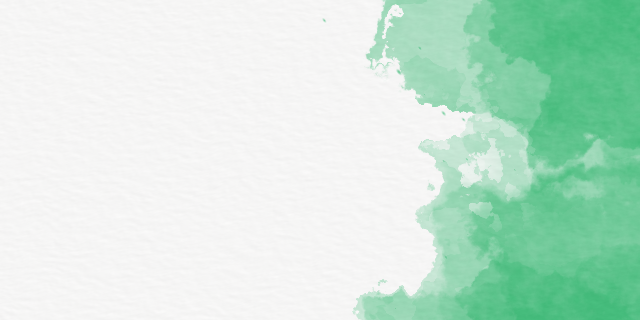
Write a WebGL 1 fragment shader that draws this background.

```glsl
precision highp float;
// Green watercolour bleeding in from the right over textured white paper.
// Washes are warped distance fields glazed over one another: each one multiplies
// the light left by the last. Cellular drops and embossed noise add the detail.

uniform vec2 u_resolution;

const vec3 PAPER = vec3(0.963, 0.962, 0.960);
const vec3 PIGMENT = vec3(0.27, 0.735, 0.485);
const float WARP = 0.16;          // broad wandering of the wash outlines
const float FRAY = 0.095;         // fine raggedness of the wash outlines
const float RIM_WIDTH = 0.010;    // dried pigment line along each outline
const float RIM_GAIN = 0.20;
const float GRAIN = 0.036;        // relief of the paper
const float GRANULATION = 0.26;   // uneven pigment inside the washes
const float BLOOM = 0.16;         // strength of the crisp inner patches
const float DROP_CELL = 0.075;
const float DROP_SHARE = 0.26;

float hash(vec2 p) {
  vec3 q = fract(vec3(p.xyx) * 0.1031);
  q += dot(q, q.yzx + 33.33);
  return fract((q.x + q.y) * q.z);
}

float noise(vec2 p) {
  vec2 i = floor(p), f = fract(p);
  f = f * f * (3.0 - 2.0 * f);
  return mix(mix(hash(i), hash(i + vec2(1.0, 0.0)), f.x),
             mix(hash(i + vec2(0.0, 1.0)), hash(i + 1.0), f.x), f.y);
}

// Layered noise centred on zero
float fbm(vec2 p) {
  float sum = 0.0, gain = 0.5;
  for (int i = 0; i < 5; i++) {
    sum += gain * (noise(p) - 0.5);
    p = mat2(1.6, 1.2, -1.2, 1.6) * p + 7.3;
    gain *= 0.52;
  }
  return sum;
}

float segment(vec2 p, vec2 a, vec2 b) {
  vec2 ab = b - a;
  return length(p - a - ab * clamp(dot(p - a, ab) / dot(ab, ab), 0.0, 1.0));
}

float ellipse(vec2 p, vec2 centre, vec2 radius) {
  return (1.0 - length((p - centre) / radius)) * min(radius.x, radius.y);
}

// Light passed by one wash; d is positive inside it
float wash(float d, float soft, float amount) {
  float rim = 1.0 + RIM_GAIN * exp(-max(d, 0.0) / RIM_WIDTH);
  return 1.0 - amount * rim * smoothstep(-soft, soft, d);
}

// Left limit of the paint at height y
float shore(float y) {
  return 1.13 + 0.12 * smoothstep(0.0, 0.09, y) + 0.09 * smoothstep(0.07, 0.13, y)
    + 0.03 * smoothstep(0.13, 0.24, y) - 0.04 * smoothstep(0.28, 0.34, y)
    + 0.15 * smoothstep(0.50, 0.55, y) - 0.18 * smoothstep(0.65, 0.69, y)
    - 0.12 * smoothstep(0.69, 0.90, y);
}

// Small tilted drops, one at most per cell, sparser away from the paint
float splatter(vec2 p, float pixel) {
  vec2 cell = floor(p / DROP_CELL);
  vec2 centre = (cell + 0.25 + 0.5 * vec2(hash(cell + 3.1), hash(cell + 8.7))) * DROP_CELL;
  float size = mix(0.002, 0.007, pow(hash(cell + 5.3), 2.0));
  float share = DROP_SHARE * smoothstep(-0.26, -0.04, centre.x - shore(centre.y));
  vec2 q = p - centre;
  float d = length(vec2(q.x + 0.5 * q.y, 0.75 * q.y)) - size;
  return step(hash(cell + 1.9), share) * (1.0 - smoothstep(-pixel, pixel, d));
}

float pigmentDensity(vec2 p, float pixel) {
  float crisp = max(0.004, pixel);
  vec2 warp = vec2(fbm(p * 7.0), fbm(p * 7.0 + 31.0));
  vec2 q = p + WARP * warp + FRAY * vec2(fbm(p * 24.0), fbm(p * 24.0 + 17.0));
  float x = q.x, y = q.y;
  float inland = x - shore(y);

  // Pale ground and the upper lobe
  float light = wash(inland, crisp, 0.27);
  light *= wash(min(inland, y - 0.66 + 0.4 * max(x - 1.5, 0.0)), 0.012, 0.24);

  // Upper right: a middle tone, then the deep one
  float middle = x - 1.49 - 0.19 * (1.0 - smoothstep(0.52, 0.70, y));
  light *= wash(min(middle, y - 0.42), 0.010, 0.38);
  float deepLeft = x - 1.54 - 0.13 * (1.0 - smoothstep(0.70, 0.95, y));
  float deepBase = y - 0.49 - 0.07 * smoothstep(1.75, 2.0, x);
  light *= wash(min(deepLeft, deepBase), 0.012, 0.60);
  light *= wash(min(x - 1.70, y - 0.62), 0.10, 0.35);

  // Lower right: broad middle tone, deeper pools and the bottom fringe
  float lowerTop = 0.38 + 0.25 * clamp(x - 1.5, 0.0, 0.35) - y;
  float lowerLeft = x - 1.50 - 0.10 * (1.0 - smoothstep(0.10, 0.28, y));
  light *= wash(min(x - 1.39, lowerTop + 0.03), 0.020, 0.28);
  light *= wash(min(lowerLeft, lowerTop), 0.020, 0.56);
  light *= wash(min(inland - 0.03, 0.08 - y), 0.015, 0.32);
  light *= wash(ellipse(q, vec2(1.67, 0.05), vec2(0.24, 0.10)), 0.008, 0.48);
  light *= wash(ellipse(q, vec2(1.95, 0.10), vec2(0.14, 0.13)), 0.012, 0.40);

  // Crisp patches where later water pooled
  float pool = fbm(p * vec2(5.0, 7.0) + 1.2 * warp + 11.0);
  light *= mix(1.0, wash(pool - 0.03, 0.012, BLOOM), smoothstep(0.0, 0.05, inland));
  float density = 1.0 - light;

  // Broken streaks lifted out of the lower washes
  float streak = min(segment(q, vec2(1.68, 0.47), vec2(2.02, 0.53)),
                     segment(q, vec2(1.80, 0.40), vec2(2.02, 0.36)));
  float broken = smoothstep(-0.12, 0.10, fbm(p * 13.0 + 23.0));
  density *= 1.0 - 0.26 * broken * (1.0 - smoothstep(0.008, 0.036, streak));

  // Bare paper: a sliver in the upper lobe and holes in the pale middle
  float sliver = min(segment(q, vec2(1.215, 0.96), vec2(1.225, 0.88)),
                     segment(q, vec2(1.235, 0.83), vec2(1.275, 0.75)));
  density *= smoothstep(0.006, 0.014, sliver);
  vec2 hollow = (p - vec2(1.46, 0.49)) * vec2(6.0, 6.0);
  float holes = smoothstep(0.06, 0.11, fbm(p * 20.0 + 5.0));
  density *= 1.0 - 0.8 * exp(-dot(hollow, hollow)) * holes;

  density *= 1.0 + GRANULATION * (fbm(p * 9.0 + 50.0) + 0.6 * fbm(p * 45.0));
  return max(density, 0.75 * splatter(p + 0.012 * warp, pixel));
}

// Embossed fibres, stretched sideways
float paperRelief(vec2 p) {
  vec2 q = p * vec2(34.0, 80.0) + vec2(0.0, 2.0 * fbm(p * 8.0));
  return fbm(q) - fbm(q + vec2(0.25, 0.55));
}

void main() {
  vec2 p = gl_FragCoord.xy / u_resolution * vec2(2.0, 1.0);
  float density = clamp(pigmentDensity(p, 1.5 / u_resolution.y), 0.0, 1.0);
  vec3 colour = mix(PAPER, PIGMENT, density);
  colour += GRAIN * paperRelief(p);
  gl_FragColor = vec4(clamp(colour, 0.0, 1.0), 1.0);
}
```
